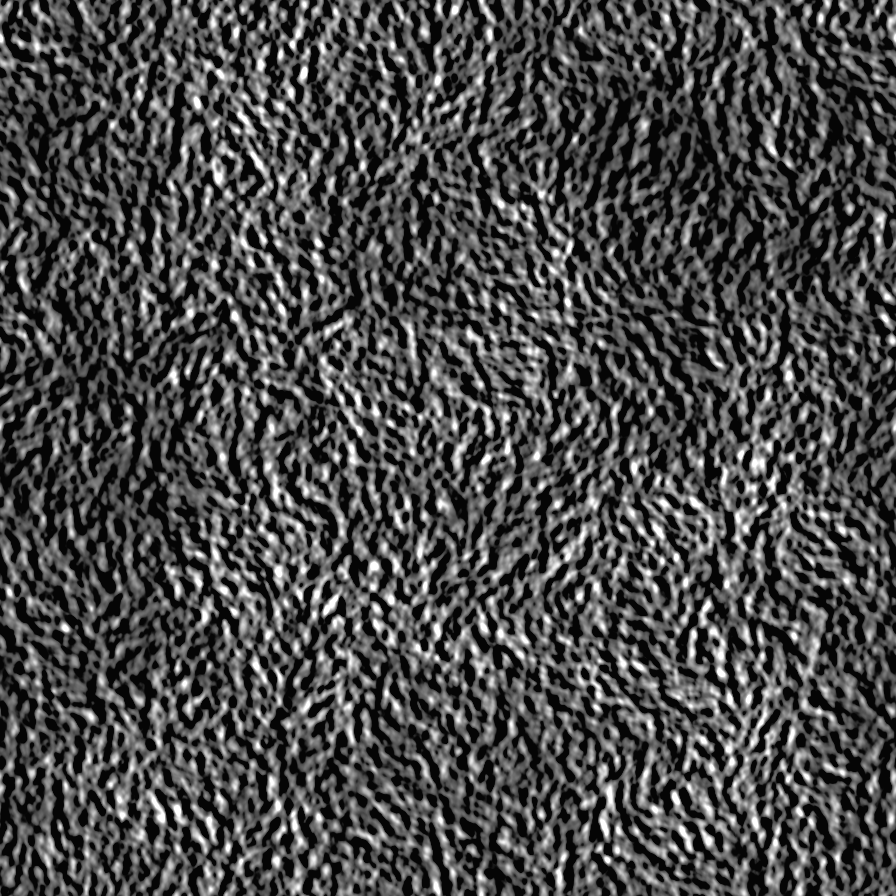
A three.js fragment shader for this texture:

```glsl
// Rough dark grey relief: tiny irregular bumps lit from the side, tiling on all edges.
varying vec2 vUv;

#define COARSE_CELLS 86.0
#define FINE_CELLS 150.0
#define FINE_AMOUNT 0.4
#define PATCH_CELLS 7.0
#define LIGHT_ANGLE 0.15
#define LIGHT_SWAY 0.7
#define PATCH_CONTRAST 0.5
#define PATCH_SHIFT 0.5
#define MID_GREY 0.30
#define GREY_RANGE 0.20
#define GLINT 0.015
#define BLACK_LEVEL 0.018

vec3 hash3(vec2 cell, float seed) {
  vec3 k = vec3(dot(cell, vec2(127.1, 311.7)),
                dot(cell, vec2(269.5, 183.3)),
                dot(cell, vec2(113.5, 271.9)));
  return fract(sin(k + seed * 17.3) * 43758.5453);
}

vec2 wrapCell(vec2 cell, float count) {
  return floor(mod(cell + 0.5, count));
}

// Smooth value noise from -1 to 1 that repeats after count cells.
float patchNoise(vec2 uv, float count, float seed) {
  vec2 p = uv * count;
  vec2 cell = floor(p);
  vec2 f = fract(p);
  f = f * f * (3.0 - 2.0 * f);
  float a = hash3(wrapCell(cell, count), seed).x;
  float b = hash3(wrapCell(cell + vec2(1.0, 0.0), count), seed).x;
  float c = hash3(wrapCell(cell + vec2(0.0, 1.0), count), seed).x;
  float d = hash3(wrapCell(cell + vec2(1.0, 1.0), count), seed).x;
  return mix(mix(a, b, f.x), mix(c, d, f.x), f.y) * 2.0 - 1.0;
}

// Slope of a surface of scattered round bumps and dents, with unit deviation.
vec2 bumpSlope(vec2 uv, float count, float seed) {
  vec2 p = uv * count;
  vec2 home = floor(p);
  vec2 slope = vec2(0.0);
  for (int y = -1; y <= 1; y++) {
    for (int x = -1; x <= 1; x++) {
      vec2 cell = home + vec2(float(x), float(y));
      for (int i = 0; i < 2; i++) {
        vec3 rnd = hash3(wrapCell(cell, count), seed + float(i));
        vec2 d = p - cell - rnd.xy;
        float falloff = max(0.0, 1.0 - dot(d, d));
        slope += (rnd.z * 2.0 - 1.0) * d * falloff * falloff;
      }
    }
  }
  return slope * 5.35;
}

void main() {
  // Broad patches vary the light direction, contrast and brightness.
  float sway = patchNoise(vUv, PATCH_CELLS * 2.0, 3.0);
  float tone = 0.6 * patchNoise(vUv, PATCH_CELLS, 5.0)
             + 0.4 * patchNoise(vUv, PATCH_CELLS * 3.0, 7.0);
  float angle = LIGHT_ANGLE + LIGHT_SWAY * sway;
  vec2 light = vec2(cos(angle), sin(angle));

  // Side light on two sizes of bumps.
  vec2 slope = bumpSlope(vUv, COARSE_CELLS, 11.0)
             + FINE_AMOUNT * bumpSlope(vUv, FINE_CELLS, 23.0);
  float lit = dot(slope, light) / sqrt(1.0 + FINE_AMOUNT * FINE_AMOUNT);
  lit = lit * (1.0 + PATCH_CONTRAST * tone) + PATCH_SHIFT * tone;

  // Shadows drop quickly to black, lit faces stay grey, steep ones glint.
  float face = MID_GREY + GREY_RANGE * lit + GLINT * lit * lit;
  float grey = max(face, 0.0) * smoothstep(-0.8, 0.0, lit);
  grey = clamp(max(grey, BLACK_LEVEL), 0.0, 1.0);
  gl_FragColor = vec4(vec3(grey), 1.0);
}
```
